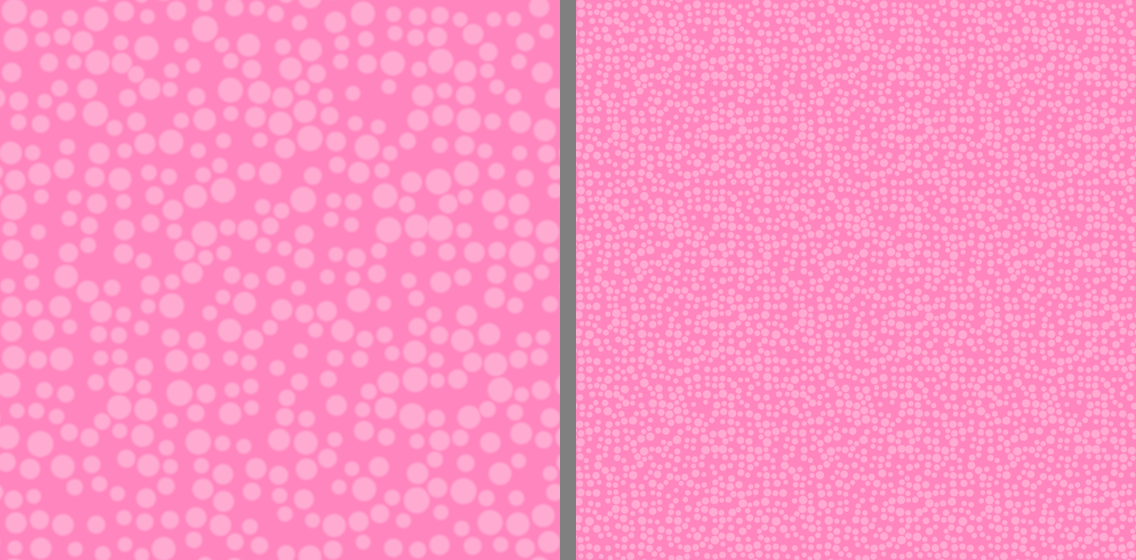
Left, the tile; right, the same tile 3 across and 3 down.
This pattern is drawn by a Shadertoy shader. Its source:

```glsl
// Soft pale dots of mixed size scattered on a pink ground, tiling on all sides.
// Each cell of a wrapping grid holds one jittered dot; a few relaxation passes
// over the nearby cells push the dots apart until they no longer touch.

const float CELLS = 21.0;  // dots per side, a whole number so the pattern wraps
const int WINDOW = 9;      // cells examined per side around the current one

vec3 hash3(vec2 p) {
    vec3 k = vec3(dot(p, vec2(127.1, 311.7)),
                  dot(p, vec2(269.5, 183.3)),
                  dot(p, vec2(419.2, 371.9)));
    return fract(sin(k) * 43758.5453);
}

// Dot of a cell: jittered centre relative to the cell corner, and radius
vec3 cellDot(vec2 cell) {
    vec3 h = hash3(mod(cell, CELLS) + 3.7);
    return vec3(0.5 + 0.76 * (h.xy - 0.5), 0.275 + 0.215 * h.z * h.z);
}

// Shift that moves dot a out of the way of dot b, keeping a small gap
vec2 push(vec3 a, vec3 b) {
    vec2 away = a.xy - b.xy;
    float dist = max(length(away), 0.0001);
    float overlap = max(a.z + b.z + 0.14 - dist, 0.0);
    return 0.5 * overlap * away / dist;
}

void mainImage(out vec4 fragColor, in vec2 fragCoord) {
    vec2 p = fragCoord / iResolution.xy * CELLS;
    vec2 home = floor(p);
    p -= home;

    // Gather the dots around the home cell
    vec3 dots[WINDOW * WINDOW];
    for (int y = 0; y < WINDOW; y++)
    for (int x = 0; x < WINDOW; x++) {
        vec2 offset = vec2(x, y) - float(WINDOW / 2);
        dots[y * WINDOW + x] = cellDot(home + offset) + vec3(offset, 0.0);
    }

    // Relax: each pass drops the outer ring and stores every result one slot
    // down and left, which no later cell of the pass reads any more
    for (int size = WINDOW - 2; size >= 3; size -= 2)
    for (int y = 0; y < size; y++)
    for (int x = 0; x < size; x++) {
        vec3 self = dots[(y + 1) * WINDOW + x + 1];
        vec2 shift = vec2(0.0);
        for (int j = 0; j < 3; j++)
        for (int i = 0; i < 3; i++)
            shift += push(self, dots[(y + j) * WINDOW + x + i]);
        dots[y * WINDOW + x] = vec3(self.xy + shift, self.z);
    }

    // Blurred discs of the nine nearest cells
    float cover = 0.0;
    for (int y = 0; y < 3; y++)
    for (int x = 0; x < 3; x++) {
        vec3 d = dots[y * WINDOW + x];
        float edge = length(p - d.xy) - d.z;
        cover = max(cover, 1.0 - smoothstep(-0.085, 0.085, edge));
    }

    vec3 ground = vec3(1.0, 0.52, 0.745);
    vec3 pale = vec3(1.0, 0.665, 0.82);
    fragColor = vec4(mix(ground, pale, cover), 1.0);
}
```
